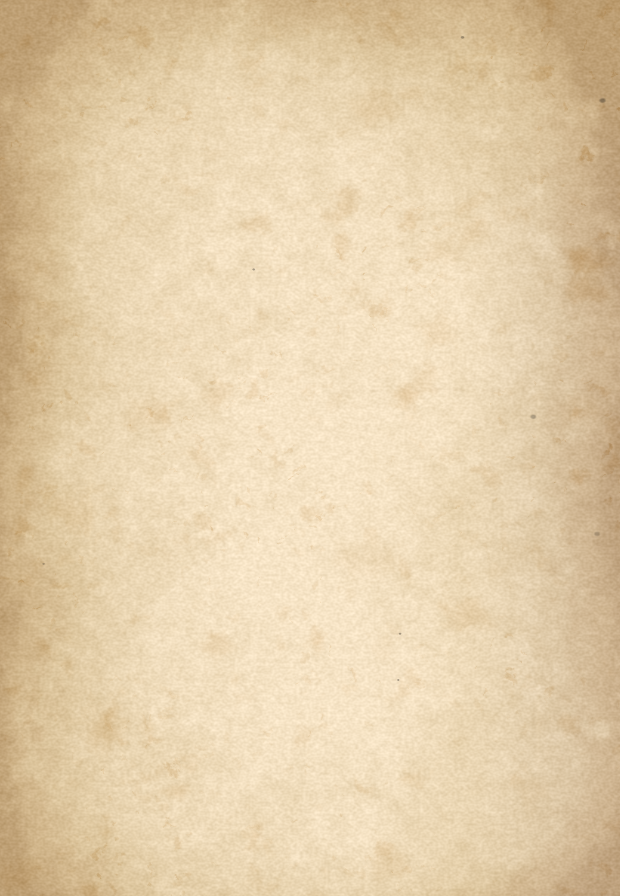
A WebGL 2 fragment shader for this texture:

```glsl
#version 300 es
precision highp float;
// Aged blank paper: a cream sheet that browns toward its edges, with cloudy
// mottling, foxing spots, faint creases and crisp fibre grain. Gradient noise
// drives the tone; jittered cells scatter the spots at several sizes.
uniform vec2 u_resolution;
out vec4 fragColor;

vec2 hash2(vec2 p) {
    vec3 q = fract(p.xyx * vec3(0.1031, 0.1030, 0.0973));
    q += dot(q, q.yzx + 33.33);
    return fract((q.xx + q.yz) * q.zy);
}

float gradientDot(vec2 cell, vec2 offset) {
    float angle = 6.2832 * hash2(cell + 101.0).x;
    return dot(vec2(cos(angle), sin(angle)), offset);
}

// Gradient noise, roughly -0.7 to 0.7
float noise(vec2 p) {
    vec2 i = floor(p), f = p - i;
    vec2 u = f * f * f * (f * (f * 6.0 - 15.0) + 10.0);
    vec2 e = vec2(1, 0);
    return mix(mix(gradientDot(i, f), gradientDot(i + e, f - e), u.x),
               mix(gradientDot(i + e.yx, f - e.yx), gradientDot(i + 1.0, f - 1.0), u.x), u.y);
}

float fbm(vec2 p) {
    float sum = 0.0, amp = 1.0;
    for (int k = 0; k < 5; k++) {
        sum += amp * noise(p);
        p = mat2(1.6, 1.2, -1.2, 1.6) * p + 17.3;
        amp *= 0.6;
    }
    return sum;
}

// Soft round stains, at most one in each cell
float spots(vec2 p, float share, float softness) {
    vec2 cell = floor(p);
    float cover = 0.0;
    for (int y = -1; y <= 1; y++)
    for (int x = -1; x <= 1; x++) {
        vec2 c = cell + vec2(x, y);
        vec2 pick = hash2(c + 57.0);
        float radius = mix(0.17, 0.5, pick.y * pick.y);
        float d = length((p - c - hash2(c + 211.0)) * vec2(0.85, 1.1));
        float stain = 1.0 - smoothstep(radius * (1.0 - softness), radius, d);
        cover = max(cover, stain * step(pick.x, share) * (0.4 + 0.6 * hash2(c + 7.0).y));
    }
    return cover;
}

// Cream to brown as the age rises from 0 to 1.1
vec3 paperColor(float age) {
    vec3 c = mix(vec3(0.968, 0.896, 0.778), vec3(0.916, 0.836, 0.697), smoothstep(0.0, 0.36, age));
    c = mix(c, vec3(0.87, 0.78, 0.622), smoothstep(0.3, 0.58, age));
    c = mix(c, vec3(0.82, 0.713, 0.545), smoothstep(0.52, 0.82, age));
    return mix(c, vec3(0.745, 0.625, 0.455), smoothstep(0.78, 1.15, age));
}

void main() {
    vec2 uv = gl_FragCoord.xy / u_resolution;
    vec2 p = gl_FragCoord.xy / u_resolution.y;

    // Edge browning, its border wandering with broad noise
    vec2 w = uv + 0.06 * vec2(noise(p * 4.0), noise(p * 4.0 + 31.0));
    float age = 1.2 * exp(-4.7 * w.x) + 1.15 * exp(-4.7 * (1.0 - w.x))
              + 0.7 * exp(-9.5 * (1.0 - w.y)) + 0.36 * exp(-11.0 * w.y);
    age = age - 0.18 + 0.13 * fbm(p * 7.0 + 3.0) + 0.13 * fbm(p * 38.0);

    // Pale worn patches show where the sheet is brown
    age -= 0.16 * smoothstep(0.15, 0.7, fbm(p * 13.0 + 60.0)) * smoothstep(0.2, 0.6, age);
    vec3 color = paperColor(age);

    // The right side is cooler than the left
    color += vec3(0.0, 0.006, 0.034) * smoothstep(0.72, 0.95, uv.x) * smoothstep(0.0, 0.3, 1.0 - uv.y);

    // Foxing: broad blots, middling stains and small dots, in loose groups
    vec2 ragged = p + 0.014 * vec2(fbm(p * 36.0 + 9.0), fbm(p * 36.0 + 45.0));
    float groups = smoothstep(-0.35, 0.3, noise(p * 5.0 + 12.0));
    float foxing = 0.6 * spots(ragged * 16.0, 0.3, 0.75)
                 + 0.75 * spots(ragged * 33.0 + 5.0, 0.3, 0.8) * groups
                 + 0.9 * spots(ragged * 72.0 + 23.0, 0.18, 0.85) * groups;
    foxing += 0.6 * smoothstep(0.3, 0.95, fbm(p * 19.0 + 80.0));
    color -= vec3(0.055, 0.086, 0.122) * min(foxing, 1.3);

    // Faint fold across the sheet and a pale line down each side
    float fold = exp(-pow((p.y - 0.565 + 0.004 * noise(p * 9.0)) / 0.0016, 2.0));
    color -= vec3(0.03, 0.035, 0.04) * fold * smoothstep(0.0, 0.5, noise(p * vec2(45.0, 6.0)));
    float side = min(abs(uv.x - 0.145), abs(uv.x - 0.868));
    color += 0.018 * exp(-pow(side / 0.003, 2.0)) * smoothstep(-0.1, 0.4, noise(p * 8.0 + 4.0));

    // Rare dark specks
    color *= 1.0 - 0.35 * spots(p * 110.0 + 71.0, 0.0008, 0.7);

    // Fibre grain, drawn out a little sideways
    float grain = 0.4 * noise(p * vec2(75.0, 110.0) + 40.0)
                + 0.7 * noise(p * vec2(150.0, 230.0))
                + 1.0 * noise(p * vec2(290.0, 370.0) + 13.0);
    color += grain * vec3(0.047, 0.051, 0.06);

    fragColor = vec4(clamp(color, 0.0, 1.0), 1.0);
}
```
